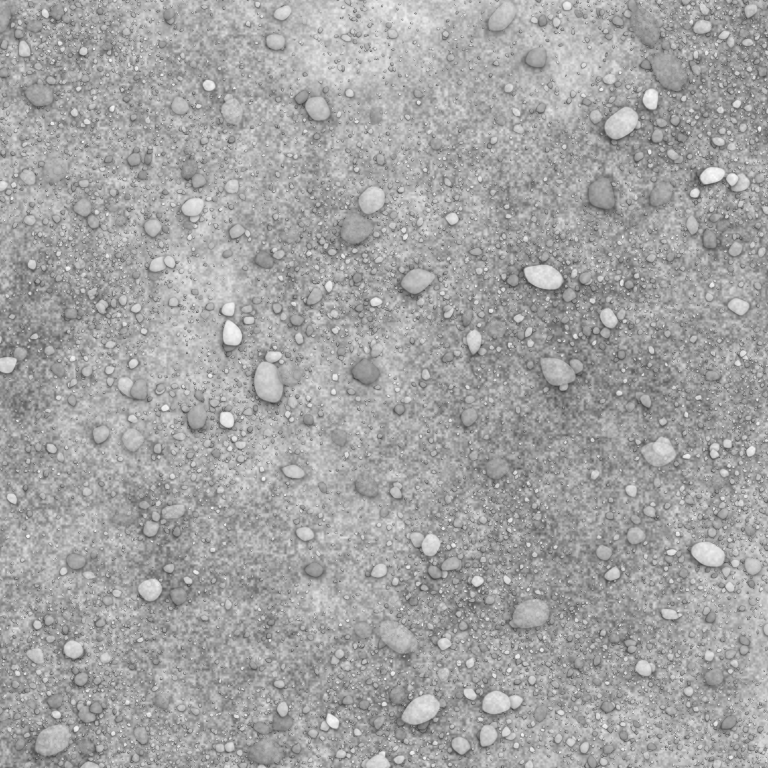
Write a WebGL 1 fragment shader that draws this texture.

```glsl
precision highp float;
// Dusty gravel ground in greys: cloudy soil with fine grit, covered by
// five layers of jittered cells, each holding rounded polygon pebbles
// with their own tone, soft lighting and a dark contact shadow.

uniform vec2 u_resolution;

const float SOIL_TONE = 0.675;
const float MEAN_TONE = 0.66;
const float CONTRAST = 1.1;
const float PATCH_CONTRAST = 0.38;
const float MOTTLE_CONTRAST = 0.20;
const float GRIT_CONTRAST = 0.31;
const float STONE_DARK = 0.62;
const float STONE_LIGHT = 0.92;
const float SHADOW_DEPTH = 0.56;
const float SHADOW_FALLOFF = 3.8;
const float EDGE = 0.0015;           // half width of a pebble outline
const float FINEST_CELLS = 165.0;    // cells across in the finest layer
const float LAYER_RATIO = 0.55;      // cell count ratio of successive layers
const float FINE_DENSITY = 0.50;
const float COARSE_DENSITY = 0.24;
const vec2 LIGHT_DIR = vec2(0.45, 0.89);
const int LAYERS = 5;
const int FACETS = 6;
const float TAU = 6.283185;

float hash(vec2 p) {
  vec3 q = fract(p.xyx * vec3(0.1031, 0.1030, 0.0973));
  q += dot(q, q.yzx + 33.33);
  return fract((q.x + q.y) * q.z);
}

float noise(vec2 p) {
  vec2 i = floor(p);
  vec2 f = fract(p);
  f = f * f * (3.0 - 2.0 * f);
  float low = mix(hash(i), hash(i + vec2(1.0, 0.0)), f.x);
  float high = mix(hash(i + vec2(0.0, 1.0)), hash(i + vec2(1.0, 1.0)), f.x);
  return mix(low, high, f.y);
}

float fbm(vec2 p) {
  float sum = 0.0;
  float amplitude = 0.5;
  for (int i = 0; i < 5; i++) {
    sum += amplitude * noise(p);
    p = mat2(1.6, 1.2, -1.2, 1.6) * p + 17.3;
    amplitude *= 0.5;
  }
  return sum;
}

// Relative number of pebbles around a point: loose clusters and bare dust.
float clusterDensity(vec2 p, float seed) {
  float field = 0.65 * noise(p * 6.0 + 20.0 + 0.15 * seed) + 0.35 * noise(p * 15.0 + 41.0);
  return mix(0.2, 1.65, smoothstep(0.25, 0.75, field));
}

// Rounded polygon gauge: 1 on the outline, 0 at the centre.
float pebbleGauge(vec2 q, vec2 id) {
  float sum = 0.0;
  for (int i = 0; i < FACETS; i++) {
    float k = float(i);
    float angle = TAU * (k + 0.6 * hash(id + 5.1 * k + 40.0)) / float(FACETS);
    float reach = mix(0.78, 1.08, hash(id + 3.7 * k + 90.0));
    float side = max(dot(q, vec2(cos(angle), sin(angle))) / reach, 0.0);
    sum += pow(side, 6.0);
  }
  return pow(sum + 1e-9, 1.0 / 6.0);
}

// Draws one layer of pebbles over the given tone.
float pebbleLayer(float tone, vec2 p, float cells, float density, float grit, float seed) {
  vec2 shift = vec2(seed * 7.31, seed * 3.77);
  vec2 g = p * cells + shift;
  vec2 home = floor(g);
  for (int y = -1; y <= 1; y++) {
    for (int x = -1; x <= 1; x++) {
      vec2 cell = home + vec2(float(x), float(y));
      vec2 id = cell + seed * 53.0;
      vec2 centre = cell + vec2(hash(id + 11.3), hash(id + 23.9));
      if (hash(id) > density * clusterDensity((centre - shift) / cells, seed)) continue;
      vec2 offset = g - centre;
      if (dot(offset, offset) > 1.0) continue;

      float sizePick = hash(id + 31.7);
      float radius = mix(0.17, 0.36, sizePick * sizePick);
      float turn = TAU * hash(id + 47.1);
      float stretch = mix(1.0, 1.24, hash(id + 59.3));
      vec2 q = mat2(cos(turn), -sin(turn), sin(turn), cos(turn)) * offset;
      q *= vec2(1.0 / stretch, stretch) / radius;
      float gauge = pebbleGauge(q, id);
      float dist = (gauge - 1.0) * radius / cells;

      // Buried stones are faint; exposed ones cast stronger shadows.
      float exposure = mix(0.2, 1.0, sqrt(hash(id + 67.7)));
      float lit = dot(offset / radius, LIGHT_DIR);
      float falloff = exp(-max(gauge - 1.0, 0.0) * SHADOW_FALLOFF);
      falloff *= 1.0 - smoothstep(0.6, 1.0, length(offset));
      float side = clamp(0.65 - 0.35 * lit, 0.15, 1.0);
      tone *= 1.0 - SHADOW_DEPTH * exposure * falloff * side;

      float stone = mix(STONE_DARK, STONE_LIGHT, hash(id + 79.9));
      stone += 0.05 * lit - 0.10 * pow(min(gauge, 1.0), 4.0) + 0.4 * grit;
      float cover = 1.0 - smoothstep(-EDGE, EDGE, dist);
      tone = mix(tone, stone, cover * mix(0.4, 1.0, exposure));
    }
  }
  return tone;
}

void main() {
  vec2 p = gl_FragCoord.xy / u_resolution.y;

  // Soil: broad dusty patches, mottling and fine grit.
  float patches = fbm(p * 4.0 + 3.0) - 0.48;
  float grit = 0.55 * noise(p * 210.0) + 0.45 * noise(p * 390.0 + 9.0) - 0.5;
  grit *= GRIT_CONTRAST * mix(1.2, 0.7, smoothstep(-0.1, 0.2, patches));
  float tone = SOIL_TONE + PATCH_CONTRAST * patches + grit;
  tone += MOTTLE_CONTRAST * (fbm(p * 34.0) - 0.48);

  // Pebbles, fine to coarse.
  float cells = FINEST_CELLS;
  for (int i = 0; i < LAYERS; i++) {
    float k = float(i);
    float density = mix(FINE_DENSITY, COARSE_DENSITY, k / float(LAYERS - 1));
    tone = pebbleLayer(tone, p, cells, density, grit, k + 1.0);
    cells *= LAYER_RATIO;
  }
  tone = MEAN_TONE + CONTRAST * (tone - MEAN_TONE);
  gl_FragColor = vec4(vec3(clamp(tone, 0.0, 1.0)), 1.0);
}
```
